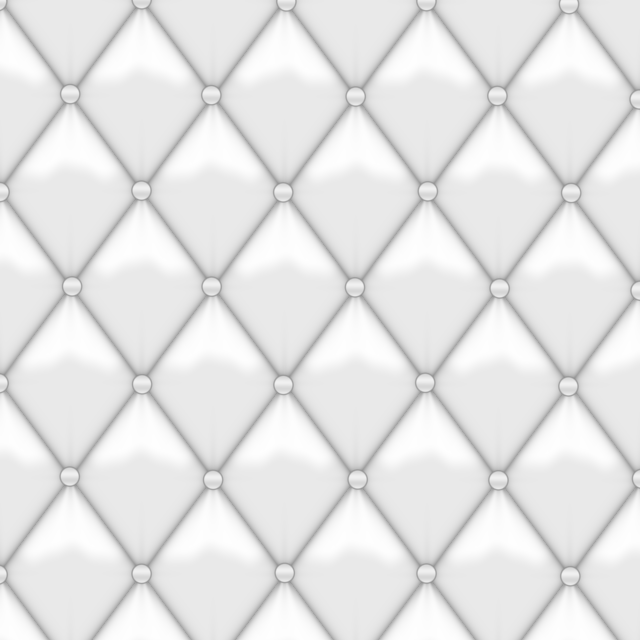
This pattern is drawn by a Shadertoy shader. Its source:

```glsl
// White tufted upholstery: diamond cushions with soft seams, folds and round buttons
#define PITCH vec2(0.2229, 0.2988)  // button spacing across and down
#define ORIGIN vec2(-0.0013, 1.001) // a button at the upper left
#define SLOPE 0.005                 // slight sag of the rows to the right
#define CLOTH 0.914
#define SHEEN 0.995
#define SEAM_DEPTH 0.31
#define SEAM_WIDTH 0.0056
#define BUTTON_RADIUS 0.0158
#define RIM_WIDTH 0.0017
#define RIM_GRAY 0.58
#define JITTER 0.006

vec2 hash2(vec2 id) {
    vec2 s = vec2(dot(id, vec2(127.1, 311.7)), dot(id, vec2(269.5, 183.3)));
    return fract(sin(s) * 4375.85);
}

// Lit upper half of a cushion with a scalloped lower edge; q spans -0.5 to 0.5
float cushionSheen(vec2 q, vec2 id) {
    float wave = 0.03 * cos(12.566 * q.x);
    wave += 0.006 * sin(31.0 * q.x + 6.283 * hash2(id).x);
    return smoothstep(0.015, 0.125, q.y - 0.035 - wave);
}

// Darkening of the creases pulled in by a button at the origin
float foldShade(vec2 r) {
    float up = max(r.y, 0.0);
    float down = max(-r.y, 0.0);
    float crease = 0.13 * exp(-pow(r.x / 0.0055, 2.0)) * exp(-up / 0.028)
                 * smoothstep(0.0, 0.012, up);
    float angle = r.x / (down + 0.004);
    float rays = 0.17 * (0.5 + 0.5 * cos(14.0 * angle)) * exp(-down / 0.024)
               * smoothstep(0.0, 0.012, down) * (1.0 - smoothstep(0.3, 0.75, abs(angle)));
    float side = 0.07 * exp(-pow(r.y / 0.005, 2.0)) * exp(-abs(r.x) / 0.018);
    return crease + rays + side;
}

// Gray of the glossy button face; h runs from -1 at the bottom to 1 at the top
float buttonFace(float h) {
    return 0.89 + 0.05 * sin(5.0 * h + 0.3);
}

void mainImage(out vec4 fragColor, in vec2 fragCoord) {
    float pixel = 1.0 / iResolution.y;
    vec2 pos = fragCoord * pixel;

    // Diagonal lattice: seams at whole numbers, buttons where they cross
    vec2 p = (pos - ORIGIN + vec2(0.0, SLOPE * pos.x)) / PITCH;
    vec2 diag = vec2(p.x + p.y, p.x - p.y);
    vec2 id = floor(diag);
    vec2 cell = diag - id;
    vec2 q = 0.5 * vec2(cell.x + cell.y - 1.0, cell.x - cell.y);

    // Cushion and seam
    float gray = mix(CLOTH, SHEEN, cushionSheen(q, id));
    vec2 edge = min(cell, 1.0 - cell) / length(1.0 / PITCH);
    float seam = length(vec2(min(edge.x, edge.y), 0.5 * pixel));
    gray -= (SEAM_DEPTH + 0.5 * (gray - CLOTH)) * exp(-seam / SEAM_WIDTH);

    // Folds around the nearest button
    vec2 node = floor(diag + 0.5);
    vec2 r = (p - 0.5 * vec2(node.x + node.y, node.x - node.y)) * PITCH;
    gray -= foldShade(r);

    // Button with contact shadow, rim and face
    r -= JITTER * (hash2(node) - 0.5);
    float dist = length(r) - BUTTON_RADIUS;
    gray -= 0.06 * exp(-max(dist, 0.0) / 0.004);
    float rim = mix(buttonFace(r.y / BUTTON_RADIUS), RIM_GRAY,
                    smoothstep(-pixel, pixel, dist + RIM_WIDTH));
    gray = mix(gray, rim, 1.0 - smoothstep(-pixel, pixel, dist));

    fragColor = vec4(vec3(clamp(gray, 0.0, 1.0)), 1.0);
}
```
